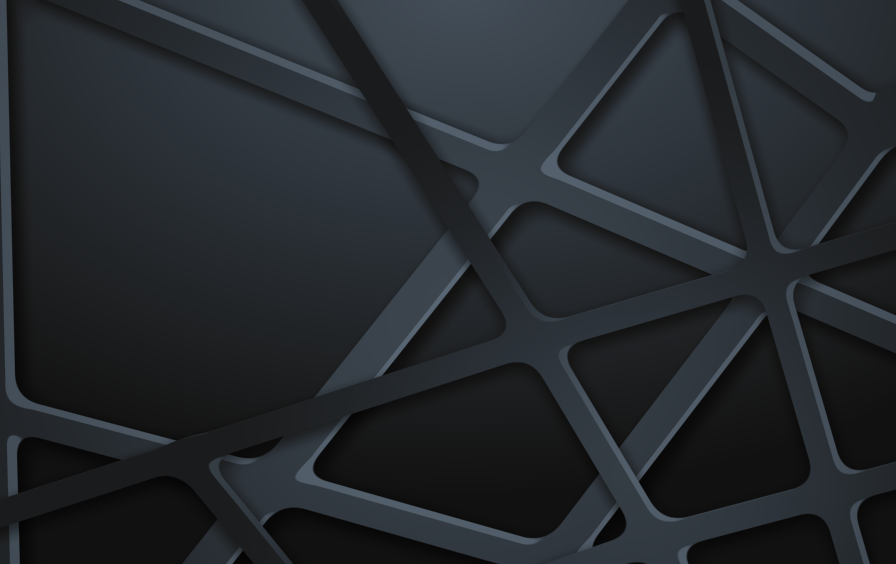
Write a Shadertoy shader that draws this background.

```glsl
const vec2 STEP = vec2(0.002, 0.0);
const vec2 LOWER_SHADOW_SHIFT = vec2(-0.012, 0.012);
const vec2 UPPER_SHADOW_SHIFT = vec2(-0.003, 0.010);
const vec2 RIM_FACING = vec2(0.91, 0.42);

float segmentDistance(vec2 p, vec2 a, vec2 b) {
    vec2 ab = b - a;
    return length(p - a - ab * clamp(dot(p - a, ab) / dot(ab, ab), 0.0, 1.0));
}

// A bar bent once at its middle point
float strand(vec2 p, vec2 a, vec2 b, vec2 c, float halfWidth) {
    return min(segmentDistance(p, a, b), segmentDistance(p, b, c)) - halfWidth;
}

// Union with rounded inner corners
float fillet(float a, float b, float size) {
    float h = max(size - abs(a - b), 0.0) / size;
    return min(a, b) - h * h * size * 0.25;
}

float lowerWeb(vec2 p) {
    float k = 0.042;
    float d = strand(p, vec2(0.072, 1.037), vec2(0.888, 0.707), vec2(1.612, 0.397), 0.031);
    d = fillet(d, strand(p, vec2(1.175, 1.02), vec2(0.919, 0.694), vec2(0.341, -0.033), 0.035), k);
    d = fillet(d, strand(p, vec2(-0.017, 1.02), vec2(0.0, 0.277), vec2(0.008, -0.03), 0.028), k);
    d = fillet(d, strand(p, vec2(-0.02, 0.277), vec2(0.486, 0.143), vec2(1.033, -0.012), 0.029), k);
    d = fillet(d, strand(p, vec2(0.955, -0.033), vec2(1.322, 0.446), vec2(1.601, 0.824), 0.032), k);
    return fillet(d, strand(p, vec2(1.219, 1.02), vec2(1.539, 0.793), vec2(1.653, 0.783), 0.035), k);
}

float upperWeb(vec2 p) {
    float k = 0.045;
    float d = strand(p, vec2(0.554, 1.02), vec2(0.95, 0.401), vec2(1.209, -0.033), 0.026);
    d = fillet(d, strand(p, vec2(-0.041, 0.076), vec2(0.95, 0.397), vec2(1.632, 0.595), 0.024), k);
    d = fillet(d, strand(p, vec2(1.227, 1.02), vec2(1.364, 0.521), vec2(1.525, -0.033), 0.026), k);
    d = fillet(d, strand(p, vec2(0.971, -0.023), vec2(1.167, 0.045), vec2(1.653, 0.174), 0.024), k);
    return fillet(d, strand(p, vec2(0.342, 0.175), vec2(0.413, 0.089), vec2(0.512, -0.033), 0.027), k);
}

float glow(vec2 p, vec2 center, float radius) {
    return smoothstep(radius, 0.0, length(p - center));
}

float coverage(float d, float pixel) {
    return smoothstep(pixel, -pixel, d);
}

// Bevel whose width follows how directly the edge faces the light
float rim(float d, vec2 slope, float width, float pixel) {
    float facing = max(dot(normalize(slope + 1e-5), RIM_FACING), 0.0);
    return smoothstep(-width * facing - pixel, -width * facing + pixel, d) * smoothstep(0.0, 0.5, facing);
}

float shade(float d, float reach, float strength) {
    return 1.0 - strength * smoothstep(reach, -0.014, d);
}

// Blue tint that fades to neutral in the darks
vec3 steel(float tone) {
    return tone * mix(vec3(1.0), vec3(0.87, 1.0, 1.13), smoothstep(0.05, 0.2, tone));
}

void mainImage(out vec4 fragColor, in vec2 fragCoord) {
    vec2 p = fragCoord / iResolution.y;
    float pixel = 0.8 / iResolution.y;

    // Back panels
    float panelDistance = length((p - vec2(0.82, 1.02)) * vec2(0.7, 1.05));
    float tone = mix(0.36, 0.065, clamp((panelDistance + 0.2) / 1.15, 0.0, 1.0));
    tone *= shade(lowerWeb(p + LOWER_SHADOW_SHIFT), 0.028, 0.58);

    // Lower bars
    float lower = lowerWeb(p);
    vec2 lowerSlope = vec2(lowerWeb(p + STEP.xy), lowerWeb(p + STEP.yx)) - lower;
    float lowerGlow = glow(p, vec2(0.82, 0.45), 1.05);
    float lowerTone = mix(0.13, 0.27, lowerGlow);
    float lowerRim = mix(0.29, 0.40, lowerGlow);
    lowerTone = mix(lowerTone, lowerRim, rim(lower, lowerSlope, 0.019, pixel));
    tone = mix(tone, lowerTone, coverage(lower, pixel));
    tone *= shade(upperWeb(p + UPPER_SHADOW_SHIFT), 0.026, 0.5);

    // Upper bars, with the rim subdued along the central bar
    float upper = upperWeb(p);
    vec2 upperSlope = vec2(upperWeb(p + STEP.xy), upperWeb(p + STEP.yx)) - upper;
    float upperGlow = glow(p, vec2(1.12, 0.16), 0.8);
    float upperTone = mix(0.105, 0.235, upperGlow);
    float rimLight = 0.13 * smoothstep(0.1, 0.38, abs(p.x - 0.75));
    upperTone += rimLight * rim(upper, upperSlope, 0.011, pixel);
    tone = mix(tone, upperTone, coverage(upper, pixel));

    fragColor = vec4(steel(tone), 1.0);
}
```
